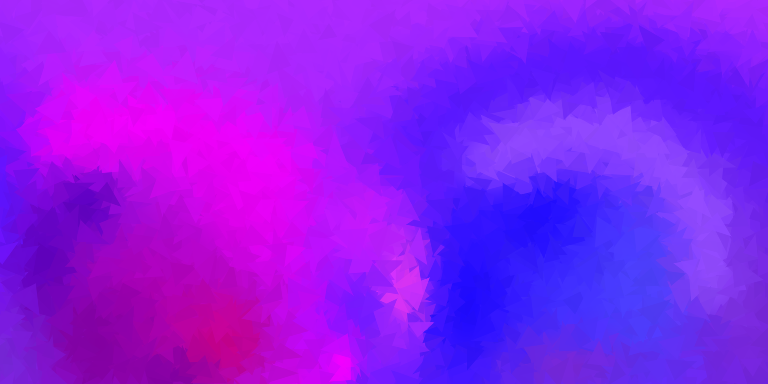
Write a Shadertoy shader that draws this background.

```glsl
// Abstract violet, magenta and blue glows broken into small triangular shards.

const vec3 ORCHID   = vec3(0.67, 0.16, 1.00);
const vec3 VIOLET   = vec3(0.50, 0.11, 0.99);
const vec3 INDIGO   = vec3(0.36, 0.08, 1.00);
const vec3 MAGENTA  = vec3(0.95, 0.00, 1.00);
const vec3 PLUM     = vec3(0.71, 0.00, 0.74);
const vec3 GRAPE    = vec3(0.51, 0.00, 0.63);
const vec3 DUSK     = vec3(0.35, 0.00, 0.75);
const vec3 CRIMSON  = vec3(0.78, 0.00, 0.54);
const vec3 BLUE     = vec3(0.25, 0.17, 1.00);
const vec3 ULTRA    = vec3(0.12, 0.04, 1.00);
const vec3 AZURE    = vec3(0.28, 0.26, 1.00);
const vec3 LAVENDER = vec3(0.58, 0.30, 1.00);
const vec3 AMETHYST = vec3(0.46, 0.15, 0.84);
const vec3 PINK     = vec3(0.86, 0.20, 0.96);

const int   LAYERS      = 4;
const float SHARD_CELL  = 0.065;  // cell size in canvas heights
const float SHARD_ALPHA = 0.85;
const float TONE_JITTER = 0.07;
const float POS_JITTER  = 0.035;

float hash(vec2 p) {
    return fract(sin(dot(p, vec2(127.1, 311.7))) * 43758.5453);
}

// Soft elliptical glow
void glow(inout vec3 col, vec2 p, vec2 centre, vec2 radius, vec3 tint) {
    vec2 d = (p - centre) / radius;
    col = mix(col, tint, exp(-dot(d, d)));
}

// Soft circular band
float band(vec2 p, vec2 centre, float radius, float width) {
    float d = (length(p - centre) - radius) / width;
    return exp(-d * d);
}

// Smooth colour field sampled by the shards
vec3 field(vec2 p) {
    vec3 col = mix(VIOLET, ORCHID, smoothstep(0.65, 1.0, p.y));
    glow(col, p, vec2(0.50, 0.85), vec2(0.65, 0.38), ORCHID);

    // Magenta arch and its dark interior
    col = mix(col, MAGENTA, band(p, vec2(0.32, 0.14), 0.53, 0.15));
    glow(col, p, vec2(0.66, 0.46), vec2(0.20, 0.20), MAGENTA);
    glow(col, p, vec2(0.38, 0.22), vec2(0.30, 0.30), PLUM);
    glow(col, p, vec2(0.00, 0.48), vec2(0.11, 0.32), INDIGO);
    glow(col, p, vec2(0.12, 0.30), vec2(0.09, 0.20), DUSK);
    glow(col, p, vec2(0.23, 0.46), vec2(0.09, 0.08), DUSK);
    glow(col, p, vec2(0.25, 0.10), vec2(0.17, 0.19), GRAPE);
    glow(col, p, vec2(0.58, 0.10), vec2(0.14, 0.15), CRIMSON);
    glow(col, p, vec2(0.45, 0.02), vec2(0.10, 0.06), GRAPE);
    glow(col, p, vec2(0.00, 0.05), vec2(0.12, 0.15), AMETHYST);

    // Indigo ring around the blue dome
    col = mix(col, INDIGO, band(p, vec2(1.54, 0.245), 0.58, 0.14));
    glow(col, p, vec2(1.47, 0.25), vec2(0.38, 0.36), BLUE);
    glow(col, p, vec2(1.22, 0.22), vec2(0.13, 0.26), ULTRA);
    glow(col, p, vec2(1.42, 0.43), vec2(0.16, 0.11), ULTRA);
    glow(col, p, vec2(1.70, 0.26), vec2(0.17, 0.25), AZURE);
    glow(col, p, vec2(1.98, 0.15), vec2(0.20, 0.35), AMETHYST);
    glow(col, p, vec2(1.48, 0.04), vec2(0.17, 0.08), AMETHYST);

    // Lavender crescent on the upper right of the dome
    vec2 domeCentre = vec2(1.50, 0.31);
    float side = smoothstep(0.0, 0.15, dot(p - domeCentre, vec2(0.50, 0.87)));
    col = mix(col, LAVENDER, 0.9 * side * band(p, domeCentre, 0.35, 0.085));

    // Bright seam between the two halves
    glow(col, p, vec2(0.94, 0.42), vec2(0.13, 0.16), mix(ORCHID, MAGENTA, 0.4));
    glow(col, p, vec2(0.99, 0.08), vec2(0.09, 0.10), VIOLET);
    glow(col, p, vec2(1.05, 0.26), vec2(0.06, 0.14), PINK);
    glow(col, p, vec2(0.89, 0.06), vec2(0.05, 0.07), MAGENTA);
    return col;
}

// Signed distance to an edge, positive on its right side
float edge(vec2 p, vec2 a, vec2 b) {
    vec2 e = normalize(b - a);
    return dot(p - a, vec2(e.y, -e.x));
}

vec2 corner(vec2 id, float k) {
    float angle = 6.2832 * hash(id + 3.7) + 2.094 * k + 0.8 * (hash(id + k + 11.3) - 0.5);
    return mix(0.3, 0.95, hash(id + 5.0 * k + 23.9)) * vec2(cos(angle), sin(angle));
}

void mainImage(out vec4 fragColor, in vec2 fragCoord) {
    vec2 p = fragCoord / iResolution.xy * vec2(2.0, 1.0);
    float pixel = 1.0 / (iResolution.y * SHARD_CELL);
    vec3 col = field(p);

    // Overlapping layers of one random triangle per cell
    for (int layer = 0; layer < LAYERS; layer++) {
        vec2 q = p / SHARD_CELL + float(layer) * vec2(7.37, 3.61);
        for (int k = 0; k < 9; k++) {
            vec2 cell = floor(q) + vec2(k % 3 - 1, k / 3 - 1);
            vec2 id = cell + 57.0 * float(layer);
            vec2 jitter = vec2(hash(id), hash(id + 41.5));
            vec2 centre = cell + jitter;
            vec2 d = q - centre;
            vec2 a = corner(id, 0.0), b = corner(id, 1.0), c = corner(id, 2.0);
            float dist = max(edge(d, a, b), max(edge(d, b, c), edge(d, c, a)));
            float cover = SHARD_ALPHA * smoothstep(0.5, -0.5, dist / pixel);
            if (cover <= 0.0) continue;
            vec2 home = p - d * SHARD_CELL + POS_JITTER * (jitter.yx - 0.5);
            float tone = 1.0 + TONE_JITTER * (hash(id + 71.3) - 0.5);
            col = mix(col, field(home) * tone, cover);
        }
    }
    fragColor = vec4(clamp(col, 0.0, 1.0), 1.0);
}
```
